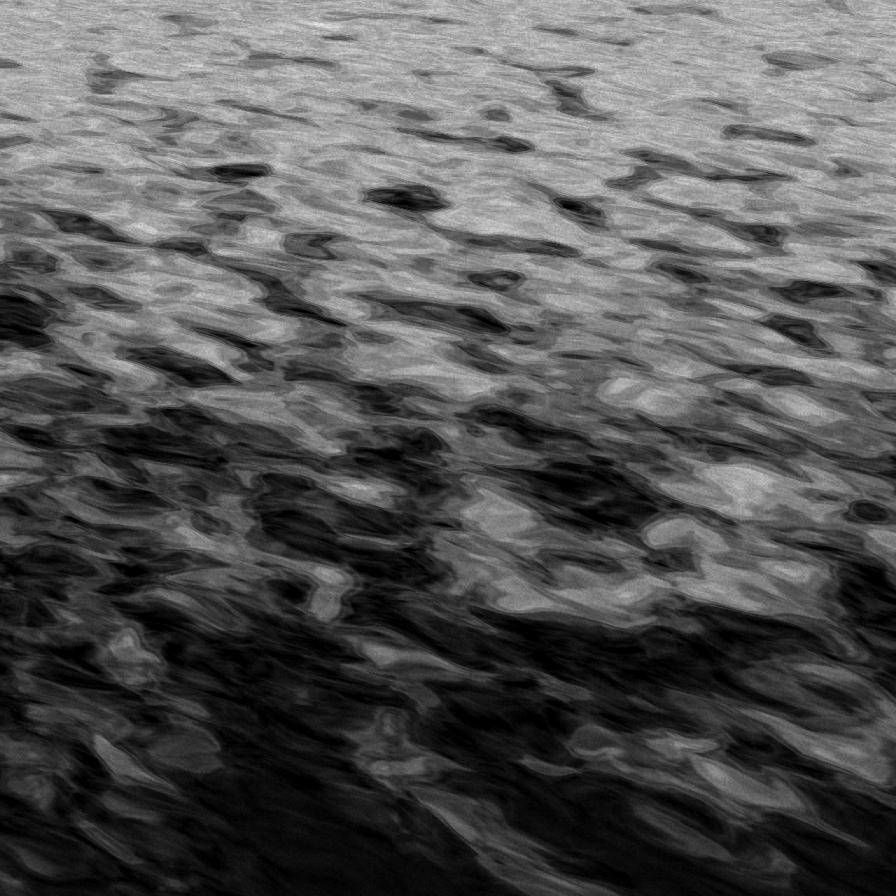
Reproduce this texture procedurally as a Shadertoy shader.

```glsl
// Dark rippled water seen at a low angle: pale sky reflections far away,
// near-black water close by. Warped gradient noise on a foreshortened plane
// gives swells, ripples and troughs; a tone curve turns them into greys.

#define HORIZON 1.9        // height of the vanishing line
#define RIPPLE_WIDE 15.5   // ripple frequency across the view
#define RIPPLE_DEEP 66.0   // ripple frequency into the distance
#define SLANT 7.5          // how far crests fall towards the right
#define WARP 0.45          // bending of the ripples
#define TROUGH_DEPTH 0.3   // darkness of the hollows
#define CONTOUR 0.055      // strength of the reflection outlines
#define FIBRE 0.18         // strength of fine streaks in dark water
#define GRAIN 0.05         // film grain
#define DEEP_TONE 0.035
#define SKY_TONE 0.67

vec2 hashDirection(vec2 cell) {
    vec3 h = fract(vec3(cell.xyx) * vec3(0.1031, 0.1030, 0.0973));
    h += dot(h, h.yzx + 33.33);
    float angle = 6.2832 * fract((h.x + h.y) * h.z);
    return vec2(cos(angle), sin(angle));
}

float hashValue(vec2 cell) {
    vec3 h = fract(vec3(cell.xyx) * 0.1031);
    h += dot(h, h.yzx + 33.33);
    return fract((h.x + h.y) * h.z);
}

// Gradient noise, roughly -0.7 to 0.7
float noise(vec2 p) {
    vec2 i = floor(p), f = fract(p);
    vec2 u = f * f * f * (f * (f * 6.0 - 15.0) + 10.0);
    vec2 e = vec2(0.0, 1.0);
    float a = dot(hashDirection(i), f);
    float b = dot(hashDirection(i + e.yx), f - e.yx);
    float c = dot(hashDirection(i + e.xy), f - e.xy);
    float d = dot(hashDirection(i + e.yy), f - e.yy);
    return mix(mix(a, b, u.x), mix(c, d, u.x), u.y);
}

float fbm(vec2 p) {
    float sum = 0.0, amplitude = 1.0;
    for (int i = 0; i < 4; i++) {
        sum += amplitude * noise(p);
        p = mat2(1.9, 0.3, -0.4, 2.0) * p + 7.3;
        amplitude *= 0.52;
    }
    return sum;
}

// Canvas position to ripple cells on the receding surface
vec2 waterPlane(vec2 uv) {
    float z = 1.0 / (HORIZON - uv.y);
    return vec2((uv.x - 0.5) * z * RIPPLE_WIDE, z * RIPPLE_DEEP + SLANT * uv.x);
}

// Thin bright line where the noise crosses zero
float filament(vec2 p, float width) {
    return 1.0 - smoothstep(0.0, width, abs(noise(p)));
}

void mainImage(out vec4 fragColor, in vec2 fragCoord) {
    vec2 uv = fragCoord / iResolution.y;
    vec2 p = waterPlane(uv);
    float nearness = 1.0 - smoothstep(0.2, 0.85, uv.y);

    // Bend the surface, coarse then fine
    vec2 q = p + WARP * vec2(noise(p * 0.8 + 3.1), noise(p * 0.8 + 41.7));
    q += 0.16 * vec2(noise(q * 2.1 + 17.0), noise(q * 2.1 + 63.0));

    // Waves from large to small
    float swell = fbm(q * vec2(0.42, 0.36) + 11.0);
    float ripple = tanh(5.0 * noise(q * vec2(0.95, 1.0) + 29.0));
    float wavelet = tanh(4.0 * noise(q * vec2(1.7, 1.9) + 37.0));
    float chop = fbm(q * vec2(1.5, 1.8) + 53.0);
    float hollow = noise(q * vec2(0.75, 0.7) + 87.0) + 0.2 * chop + 0.15 * swell;
    float trough = smoothstep(0.06, 0.34, hollow);

    // Sky light fades towards the viewer and the left side
    float reach = uv.y + 0.24 * (uv.x - 0.5) * (1.0 - uv.y);
    float light = 0.1 + 0.84 * reach - 0.22 * reach * (1.0 - reach);
    light += swell * mix(0.18, 0.42, nearness);
    light += ripple * 0.095 + wavelet * 0.06 + chop * 0.16;
    light -= trough * TROUGH_DEPTH * mix(1.0, 0.6, nearness);

    // Tone curve, outlines and bright threads
    float sky = smoothstep(0.08, 0.88, light);
    float tone = mix(DEEP_TONE, SKY_TONE, sky);
    float midtone = smoothstep(0.0, 0.25, sky) * (1.0 - 0.4 * sky);
    tone += CONTOUR * midtone * sin(46.0 * light);
    tone += 0.06 * midtone * filament(q * vec2(1.1, 1.3) + 71.0, 0.1);
    tone += 0.12 * sky * fbm(q * vec2(2.0, 2.6) + 5.0);

    // Fine fibres in the dark water
    float fibre = fbm(q * vec2(2.4, 3.0) + 19.0);
    float fibreReach = smoothstep(-0.3, 0.45, uv.y + 0.3 * swell);
    tone += (1.0 - sky) * fibreReach
          * (FIBRE * fibre + 0.04 * filament(q * vec2(1.7, 2.4), 0.1));

    // Small sharp glints far away
    float glint = smoothstep(0.46, 0.52, noise(q * vec2(1.0, 1.4) + 97.0));
    tone += 0.12 * glint * smoothstep(0.5, 0.8, uv.y);

    tone += GRAIN * (hashValue(floor(uv * 512.0)) - 0.5) * (0.4 + 1.6 * tone);
    fragColor = vec4(vec3(clamp(tone, 0.0, 1.0)), 1.0);
}
```
